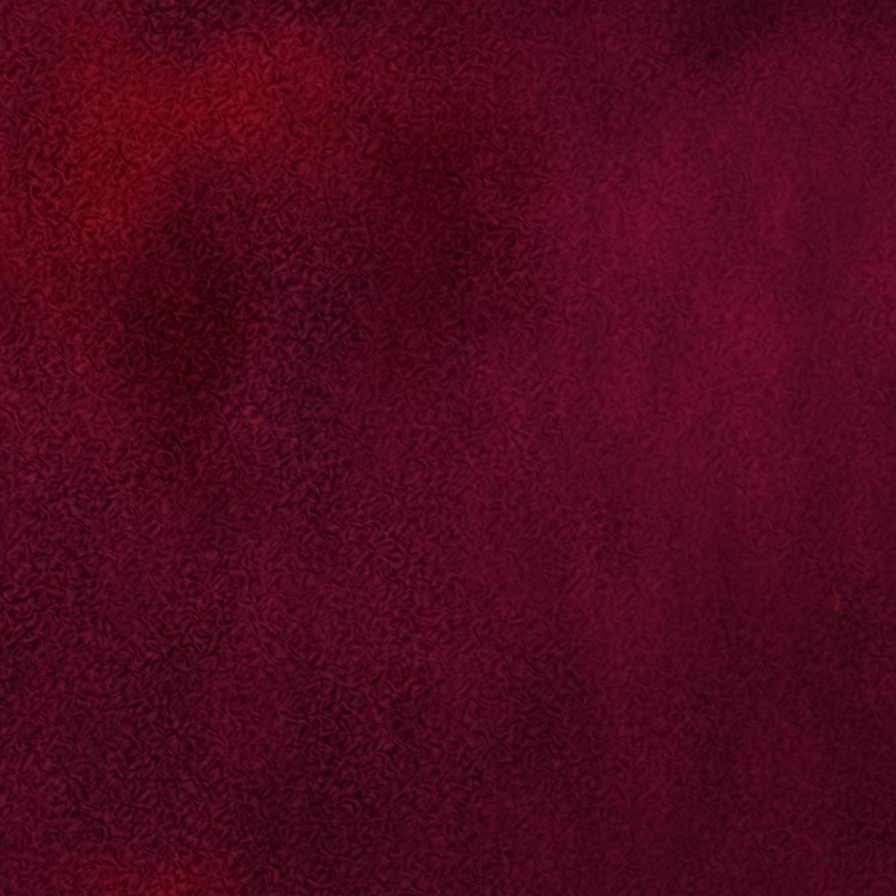
Write a WebGL 1 fragment shader that draws this texture.

```glsl
precision highp float;
// Worn burgundy leather: soft stains of crimson, scarlet and dark maroon,
// bent by gradient noise, under a fine crinkled grain whose short strokes
// switch between the two diagonals. A few tiny scarlet flecks lie on top.

uniform vec2 u_resolution;

// Colours
const vec3 PLUM    = vec3(0.270, 0.028, 0.112);
const vec3 WINE    = vec3(0.315, 0.036, 0.124);
const vec3 CRIMSON = vec3(0.395, 0.044, 0.160);
const vec3 SCARLET = vec3(0.430, 0.030, 0.070);
const vec3 MAROON  = vec3(0.225, 0.008, 0.050);
const vec3 VIOLET  = vec3(0.265, 0.035, 0.130);
const vec3 FLECK   = vec3(0.550, 0.110, 0.160);
const vec3 GRAIN_TINT = vec3(0.155, 0.075, 0.090);

// Sizes and strengths
const float GRAIN_SCALE   = 185.0;  // grain cells across the canvas
const float GRAIN_STRETCH = 0.62;   // below 1 lengthens the strokes
const float GRAIN_LEFT    = 1.15;
const float GRAIN_RIGHT   = 0.60;
const float STAIN_WARP    = 0.075;
const float MOTTLE_DEPTH  = 0.32;
const float FLECK_CELLS   = 5.0;
const float FLECK_SHARE   = 0.14;
const float FLECK_RADIUS  = 0.007;

vec2 hash2(vec2 cell) {
  vec3 q = fract(cell.xyx * vec3(0.1031, 0.1030, 0.0973));
  q += dot(q, q.yzx + 33.33);
  return fract((q.xx + q.yz) * q.zy);
}

float cornerSlope(vec2 cell, vec2 corner, vec2 f) {
  float angle = 6.2832 * hash2(cell + corner).x;
  return dot(vec2(cos(angle), sin(angle)), f - corner);
}

float gradientNoise(vec2 p) {
  vec2 cell = floor(p);
  vec2 f = p - cell;
  vec2 u = f * f * f * (f * (f * 6.0 - 15.0) + 10.0);
  float low = mix(cornerSlope(cell, vec2(0.0, 0.0), f),
                  cornerSlope(cell, vec2(1.0, 0.0), f), u.x);
  float high = mix(cornerSlope(cell, vec2(0.0, 1.0), f),
                   cornerSlope(cell, vec2(1.0, 1.0), f), u.x);
  return mix(low, high, u.y);
}

float fbm(vec2 p) {
  float sum = 0.0;
  float weight = 0.6;
  for (int i = 0; i < 4; i++) {
    sum += weight * gradientNoise(p);
    p = p * 2.03 + vec2(17.3, 9.1);
    weight *= 0.5;
  }
  return sum;
}

// Soft elliptical stain, 1 at its centre
float stain(vec2 p, vec2 centre, vec2 radius) {
  vec2 d = (p - centre) / radius;
  return exp(-dot(d, d));
}

// Large soft colour areas, with vertical drag
vec3 stainedHide(vec2 p) {
  vec2 bend = vec2(fbm(p * 6.0 + 3.0), fbm(p * vec2(7.0, 4.0) + 31.0));
  vec2 q = p + STAIN_WARP * 2.0 * bend;
  vec3 col = mix(PLUM, WINE, smoothstep(0.05, 0.65, q.y));
  col = mix(col, CRIMSON, 0.85 * stain(q, vec2(0.78, 0.73), vec2(0.27, 0.25)));
  col = mix(col, CRIMSON, 0.35 * stain(q, vec2(0.60, 0.50), vec2(0.22, 0.20)));
  col = mix(col, SCARLET, 0.75 * stain(q, vec2(0.24, 0.87), vec2(0.21, 0.13)));
  col = mix(col, SCARLET, 0.50 * stain(q, vec2(0.08, 0.77), vec2(0.13, 0.20)));
  col = mix(col, SCARLET, 0.50 * stain(q, vec2(0.16, 0.02), vec2(0.07, 0.04)));
  col = mix(col, VIOLET, 0.60 * stain(q, vec2(0.35, 0.66), vec2(0.11, 0.15)));
  col = mix(col, MAROON, 0.85 * stain(q, vec2(0.21, 0.60), vec2(0.07, 0.14)));
  col = mix(col, MAROON, 0.75 * stain(q, vec2(0.49, 0.75), vec2(0.09, 0.19)));
  col = mix(col, PLUM * 0.82, 0.75 * stain(q, vec2(0.85, 1.02), vec2(0.28, 0.09)));
  col = mix(col, PLUM * 0.85, 0.60 * stain(q, vec2(0.30, 1.03), vec2(0.20, 0.07)));
  float mottle = fbm(p * vec2(9.0, 5.0) + 57.0) + 0.4 * fbm(p * vec2(34.0, 12.0));
  return col * (1.0 + MOTTLE_DEPTH * mottle);
}

// Fine crinkle: short strokes along one diagonal or the other
float crinkle(vec2 p) {
  vec2 g = p * GRAIN_SCALE + 1.2 * gradientNoise(p * 60.0);
  vec2 d = vec2(g.x + g.y, g.y - g.x) * 0.7071;
  float rising = gradientNoise(d * vec2(GRAIN_STRETCH, 1.0));
  float falling = gradientNoise(d * vec2(1.0, GRAIN_STRETCH) + 211.0);
  float turn = smoothstep(-0.2, 0.2, gradientNoise(p * 38.0 + 5.0));
  return mix(rising, falling, turn) + 0.35 * gradientNoise(g * 1.5 + 77.0);
}

float flecks(vec2 p) {
  vec2 cell = floor(p * FLECK_CELLS);
  vec2 centre = (cell + 0.2 + 0.6 * hash2(cell + 40.0)) / FLECK_CELLS;
  float chosen = step(hash2(cell + 90.0).y, FLECK_SHARE);
  return chosen * stain(p, centre, FLECK_RADIUS * vec2(0.8, 1.2));
}

void main() {
  vec2 p = gl_FragCoord.xy / u_resolution.y;
  vec3 col = stainedHide(p);
  float strength = mix(GRAIN_LEFT, GRAIN_RIGHT, smoothstep(0.25, 0.85, p.x));
  strength *= 1.0 + 0.8 * fbm(p * 8.0 + 13.0);
  float grain = crinkle(p);
  col += GRAIN_TINT * strength * grain;
  col = mix(col, FLECK, flecks(p) * (0.45 + 0.5 * grain));
  gl_FragColor = vec4(clamp(col, 0.0, 1.0), 1.0);
}
```
